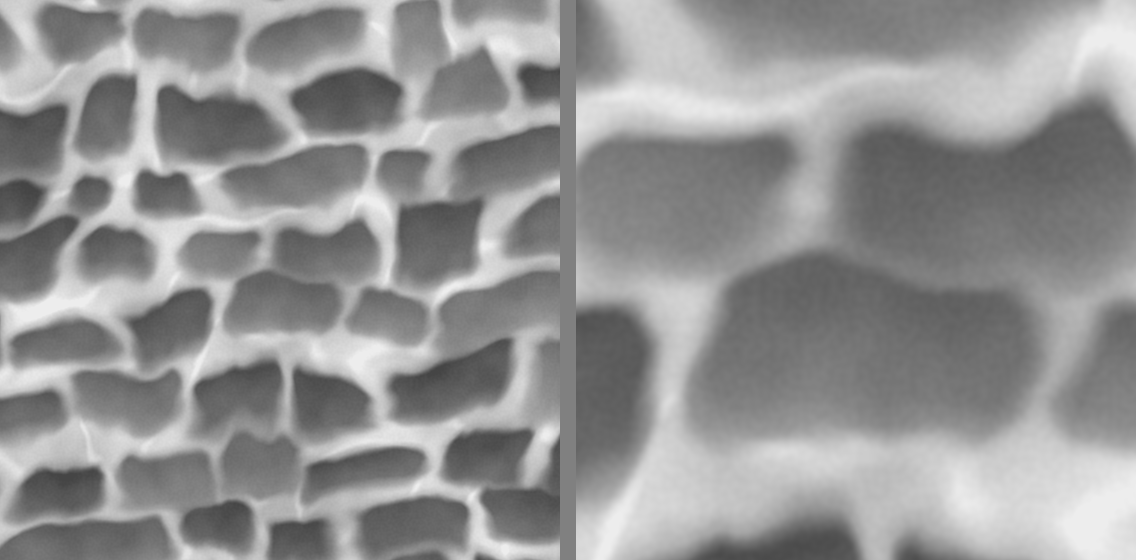
Left: the whole. Right: its middle third, enlarged.
Give the GLSL for this texture, as a Shadertoy shader.

```glsl
// Grey micrograph of a porous surface: rough rectangular pits between bright soft walls.

const vec2 CELL_PITCH = vec2(0.205, 0.128);
const float MERGE_SHARPNESS = 115.0;

float hash(vec2 p) {
    vec3 q = fract(p.xyx * vec3(0.1031, 0.1030, 0.0973));
    q += dot(q, q.yzx + 33.33);
    return fract((q.x + q.y) * q.z);
}

vec2 gradientAt(vec2 p) {
    float angle = 6.2832 * hash(p + 71.0);
    return vec2(cos(angle), sin(angle));
}

// Gradient noise, roughly -0.7 to 0.7
float gradientNoise(vec2 p) {
    vec2 i = floor(p), f = p - i;
    vec2 u = f * f * f * (f * (f * 6.0 - 15.0) + 10.0);
    vec2 e = vec2(0.0, 1.0);
    float low = mix(dot(gradientAt(i), f), dot(gradientAt(i + e.yx), f - e.yx), u.x);
    float high = mix(dot(gradientAt(i + e), f - e), dot(gradientAt(i + 1.0), f - 1.0), u.x);
    return mix(low, high, u.y);
}

float fbm(vec2 p) {
    float sum = 0.0, amplitude = 1.0;
    for (int i = 0; i < 4; i++) {
        sum += amplitude * gradientNoise(p);
        p = mat2(1.6, 1.2, -1.2, 1.6) * p + 17.3;
        amplitude *= 0.5;
    }
    return sum;
}

vec2 warp(vec2 p, float frequency, float amount) {
    return p + amount * vec2(gradientNoise(p * frequency + 5.2),
                             gradientNoise(p * frequency + 48.7));
}

float roundedBox(vec2 p, vec2 halfSize, float radius) {
    vec2 q = abs(p) - halfSize + radius;
    return length(max(q, 0.0)) + min(max(q.x, q.y), 0.0) - radius;
}

// Horizontal position of the wall to the left of a cell
float wallPosition(vec2 id, float rowShift) {
    return (id.x + rowShift + 0.62 * hash(id + 9.0)) * CELL_PITCH.x;
}

// Smooth union of the pits: x = distance, y = floor tone, z = height inside the pit
vec3 pitField(vec2 p) {
    float total = 0.0;
    vec2 blended = vec2(0.0);
    float baseRow = floor(p.y / CELL_PITCH.y);
    for (int r = -2; r <= 2; r++) {
        float row = baseRow + float(r);
        float shift = 0.5 * mod(row, 2.0) + 0.4 * hash(vec2(row, 3.0));
        float baseColumn = floor(p.x / CELL_PITCH.x - shift);
        for (int c = -2; c <= 2; c++) {
            vec2 id = vec2(baseColumn + float(c), row);
            float left = wallPosition(id, shift);
            float right = wallPosition(id + vec2(1.0, 0.0), shift);
            float lift = 0.35 * (hash(id + 21.0) - 0.5);
            vec2 center = vec2(0.5 * (left + right), (row + 0.5 + lift) * CELL_PITCH.y);
            vec2 wall = mix(vec2(0.005), vec2(0.031, 0.027),
                            vec2(hash(id + 33.0), hash(id + 57.0)));
            vec2 halfSize = max(0.5 * vec2(right - left, CELL_PITCH.y) - wall, 0.018);
            vec2 q = p - center;
            float d = roundedBox(q, halfSize, min(0.027, min(halfSize.x, halfSize.y)));
            float height = clamp(q.y / halfSize.y, -1.0, 1.0);
            float tone = mix(0.34, 0.50, hash(id + 83.0)) - 0.065 * height;
            float weight = exp(-MERGE_SHARPNESS * d);
            total += weight;
            blended += weight * vec2(tone, height);
        }
    }
    return vec3(-log(total) / MERGE_SHARPNESS, blended / total);
}

void mainImage(out vec4 fragColor, in vec2 fragCoord) {
    vec2 uv = fragCoord / min(iResolution.x, iResolution.y);

    // Slight tilt, then bends and ragged edges
    vec2 p = uv + vec2(-0.05 * uv.y, -0.07 * uv.x) + 3.0;
    p = warp(p, 4.0, 0.075);
    p = warp(p, 13.0, 0.022);
    p = warp(p, 34.0, 0.006);

    vec3 pit = pitField(p);
    float broad = gradientNoise(uv * 5.0 + 12.0);
    float mottling = fbm(uv * 13.0 + 30.0);

    // Shaded floors
    float floorTone = pit.y + 0.06 * broad + 0.055 * mottling;

    // Bright walls with a glowing crest; upper pit edges are crisper
    float crest = smoothstep(-0.002, 0.020, pit.x);
    float wallTone = 0.64 + 0.17 * crest + 0.20 * broad + 0.06 * mottling;
    float softness = mix(0.021, 0.009, smoothstep(-0.7, 0.8, pit.z));
    float wallMask = smoothstep(-softness, 0.7 * softness, pit.x);
    float tone = mix(floorTone, wallTone, wallMask);

    // Thin charged ridges along some walls
    float ridge = 1.0 - smoothstep(0.0, 0.10, abs(gradientNoise(p * 6.0 + 2.0)));
    tone += 0.09 * ridge * wallMask * crest;

    // Fine scan grain
    tone += 0.022 * gradientNoise(uv * 190.0);
    fragColor = vec4(vec3(clamp(tone, 0.27, 0.93)), 1.0);
}
```
